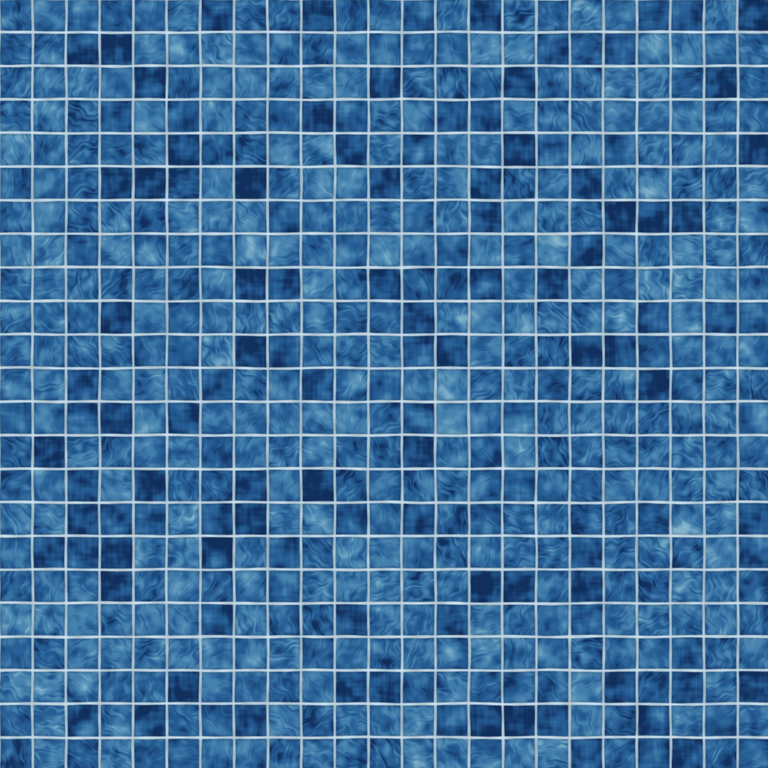
This texture is drawn by a WebGL 1 fragment shader. Its source:

```glsl
precision highp float;

// Blue glass mosaic: a square grid of small tiles parted by thin pale grout.
// Each tile gets a hashed tone, cloudy dye, an optional pale bloom and a
// rotated, warped relief of fine wrinkles or, on dark tiles, woven streaks.

uniform vec2 u_resolution;

const float TILES = 22.87;                    // tiles across and down
const vec2 GRID_SHIFT = vec2(0.032, 0.09);    // where the grid starts
const float GROUT_HALF = 0.039;               // half line width, in tiles
const float GROUT_SOFT = 0.014;
const float GRID_WOBBLE = 0.035;
const float DARK_SHARE = 0.24;                // share of dark tiles
const float BLOOM_SHARE = 0.20;               // share of tiles with a bloom
const float TONE_SPREAD = 0.30;
const float CLOUD_GAIN = 0.48;
const float WRINKLE_GAIN = 0.42;
const vec2 WRINKLE_SCALE = vec2(3.2, 8.5);

const vec3 DEEP_BLUE = vec3(0.065, 0.185, 0.365);
const vec3 MID_BLUE = vec3(0.145, 0.360, 0.575);
const vec3 SKY_BLUE = vec3(0.270, 0.505, 0.680);
const vec3 PALE_BLUE = vec3(0.520, 0.710, 0.800);
const vec3 GROUT_ROW = vec3(0.760, 0.835, 0.880);
const vec3 GROUT_COLUMN = vec3(0.670, 0.755, 0.815);

vec2 hash2(vec2 p) {
  vec3 q = fract(vec3(p.xyx) * vec3(0.1031, 0.1030, 0.0973));
  q += dot(q, q.yzx + 33.33);
  return fract((q.xx + q.yz) * q.zy);
}

float cornerSlope(vec2 cell, vec2 offset) {
  float angle = 6.28318 * hash2(cell).x;
  return dot(vec2(cos(angle), sin(angle)), offset);
}

// Gradient noise, roughly -0.6 to 0.6.
float gradientNoise(vec2 p) {
  vec2 i = floor(p), f = fract(p);
  vec2 u = f * f * f * (f * (f * 6.0 - 15.0) + 10.0);
  vec2 e = vec2(1.0, 0.0);
  float low = mix(cornerSlope(i, f), cornerSlope(i + e, f - e), u.x);
  float high = mix(cornerSlope(i + e.yx, f - e.yx), cornerSlope(i + 1.0, f - 1.0), u.x);
  return mix(low, high, u.y);
}

// Pressed-glass wrinkles, turned a different way on every tile.
float wrinkles(vec2 f, vec2 seed) {
  float angle = 6.28318 * seed.x;
  float c = cos(angle), s = sin(angle);
  vec2 p = mat2(c, s, -s, c) * (f - 0.5);
  vec2 origin = seed * 90.0 + 20.0;
  p.y += 0.22 * gradientNoise(p * 3.0 + origin);
  p.x += 0.15 * gradientNoise(p * 4.0 + origin.yx);
  return gradientNoise(p * WRINKLE_SCALE + origin);
}

// Fine crossed streaks.
float weave(vec2 f, vec2 seed) {
  vec2 origin = seed * 70.0 + 30.0;
  return 0.6 * gradientNoise(f * vec2(9.0, 1.5) + origin)
       + 0.5 * gradientNoise(f * vec2(1.5, 9.0) + origin.yx);
}

vec3 glassRamp(float tone) {
  vec3 color = mix(DEEP_BLUE, MID_BLUE, smoothstep(0.0, 0.42, tone));
  color = mix(color, SKY_BLUE, smoothstep(0.36, 0.74, tone));
  return mix(color, PALE_BLUE, smoothstep(0.68, 1.15, tone));
}

vec3 glassTile(vec2 cell, vec2 f) {
  vec2 seed = hash2(cell + 7.0);
  vec2 kind = hash2(cell + 61.0);
  vec2 place = hash2(cell + 133.0);
  float dark = step(kind.x, DARK_SHARE);

  // Dye: flat tone plus clouds at two sizes.
  vec2 origin = seed * 50.0 + 10.0;
  float cloud = gradientNoise(f * 1.7 + origin) + 0.5 * gradientNoise(f * 4.0 + origin.yx);
  float tone = 0.50 + TONE_SPREAD * (seed.y - 0.5) - 0.24 * dark + CLOUD_GAIN * cloud;

  // Soft pale bloom at a random spot.
  vec2 away = f - mix(vec2(0.15), vec2(0.85), place);
  float bloom = step(1.0 - BLOOM_SHARE, kind.y) * exp(-dot(away, away) * 9.0);
  tone += 0.32 * bloom;

  // Relief strength differs between tiles and fades under the bloom.
  float depth = WRINKLE_GAIN * mix(0.45, 1.15, place.x) * (1.0 - 0.6 * bloom);
  tone += mix(depth * wrinkles(f, seed), 0.24 * weave(f, seed), dark);
  return glassRamp(tone);
}

void main() {
  vec2 uv = gl_FragCoord.xy / u_resolution;
  vec2 grid = uv * TILES + GRID_SHIFT;
  grid += GRID_WOBBLE * vec2(gradientNoise(grid * 0.7 + 5.0), gradientNoise(grid * 0.7 + 45.0));
  vec2 cell = floor(grid), f = fract(grid);

  vec3 color = glassTile(cell, f);

  // Grout lines with slightly uneven width, and a thin shade beside them.
  vec2 edge = 0.5 - abs(f - 0.5);
  vec2 soft = 0.6 * TILES / u_resolution + GROUT_SOFT;
  float halfWidth = GROUT_HALF + 0.014 * gradientNoise(grid * 1.9 + 17.0);
  vec2 line = 1.0 - smoothstep(halfWidth - soft, halfWidth + soft, edge);
  float shade = smoothstep(0.03, 0.13, min(edge.x, edge.y));
  color *= mix(0.86, 1.0, shade);

  float grime = 1.0 + 0.14 * gradientNoise(grid * 2.3 + 80.0);
  color = mix(color, GROUT_COLUMN * grime, line.x);
  color = mix(color, GROUT_ROW * grime, line.y);
  gl_FragColor = vec4(color, 1.0);
}
```
